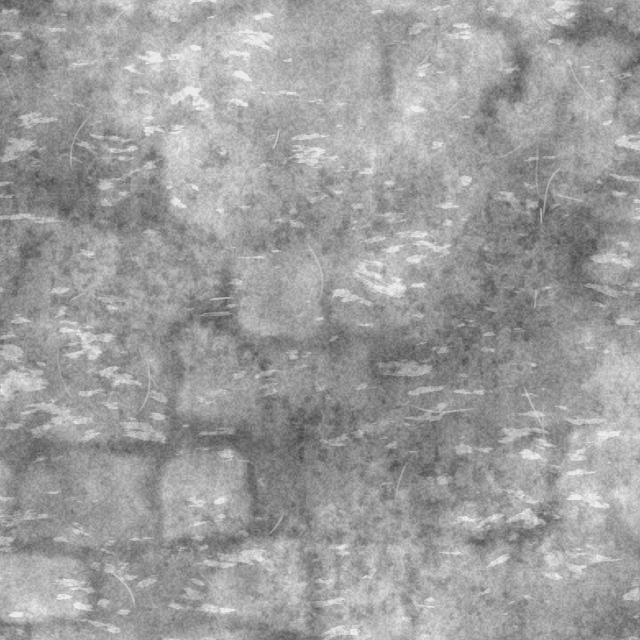
Write a Shadertoy shader that draws this texture.

```glsl
// Weathered grey plaster over faint stone blocks: cloudy stains, soft ragged
// joints and fine grain from value noise, with thresholded stretched noise
// for pale flakes and a loop of bent hairlines for scratches.

float hash(vec2 p) {
    vec3 q = fract(p.xyx * 0.1031);
    q += dot(q, q.yzx + 33.33);
    return fract((q.x + q.y) * q.z);
}

float noise(vec2 p) {
    vec2 cell = floor(p), f = fract(p);
    f = f * f * (3.0 - 2.0 * f);
    float low = mix(hash(cell), hash(cell + vec2(1, 0)), f.x);
    float high = mix(hash(cell + vec2(0, 1)), hash(cell + vec2(1, 1)), f.x);
    return mix(low, high, f.y);
}

float fbm(vec2 p) {
    float sum = 0.0, amplitude = 0.5;
    for (int i = 0; i < 5; i++) {
        sum += amplitude * noise(p);
        p = mat2(1.6, 1.2, -1.2, 1.6) * p + 17.3;
        amplitude *= 0.5;
    }
    return sum;
}

// Rounded blocks in shifted rows: x = joint darkness, y = tone of the block
vec2 stones(vec2 uv) {
    vec2 warp = vec2(fbm(uv * 4.0 + 5.0), fbm(uv * 4.0 + 41.0)) - 0.5;
    vec2 p = (uv + 0.16 * warp) * vec2(5.8, 6.2);
    float row = floor(p.y);
    p.x += 7.0 * hash(vec2(row, 3.0));
    vec2 corner = max(abs(fract(p) - 0.5) - 0.28, 0.0);
    float edge = length(corner) + 0.16 * (fbm(uv * 50.0) - 0.5);
    float joint = smoothstep(0.07, 0.22, edge);
    float face = 1.0 - smoothstep(0.08, 0.21, length(corner));
    return vec2(joint, face * (hash(vec2(floor(p.x), row) + 9.0) - 0.4));
}

// Small ragged chips, wider than tall, gathered in loose clusters
float flakes(vec2 uv) {
    vec2 p = uv + 0.035 * vec2(noise(uv * 9.0), noise(uv * 11.0 + 30.0));
    float chips = fbm(p * vec2(27.0, 72.0) + 60.0);
    float cluster = fbm(uv * 8.0 + 83.0);
    return smoothstep(0.62, 0.74, chips + 0.35 * (cluster - 0.5));
}

// Thin curved hairlines with random place, direction, length and bend
float scratches(vec2 uv, float pixel) {
    float result = 0.0;
    for (int i = 0; i < 34; i++) {
        float id = float(i) * 3.7;
        vec2 p = uv - vec2(hash(vec2(id, 1.0)), hash(vec2(id, 2.0)));
        float angle = 6.2832 * hash(vec2(id, 4.0));
        float c = cos(angle), s = sin(angle);
        p = mat2(c, -s, s, c) * p;
        float halfLength = mix(0.014, 0.055, pow(hash(vec2(id, 5.0)), 1.5));
        float bend = 14.0 * (hash(vec2(id, 6.0)) - 0.5);
        float hook = 160.0 * (hash(vec2(id, 7.0)) - 0.5);
        float slope = 2.0 * bend * p.x + 3.0 * hook * p.x * p.x;
        float curve = p.x * p.x * (bend + hook * p.x);
        float dist = abs(p.y - curve) / sqrt(1.0 + slope * slope);
        float line = 1.0 - smoothstep(0.0003, 0.0005 + max(0.0013, pixel), dist);
        float ends = 1.0 - smoothstep(0.6, 1.0, abs(p.x) / halfLength);
        float strength = mix(0.3, 1.0, hash(vec2(id, 8.0)));
        result = max(result, line * ends * strength);
    }
    return result;
}

void mainImage(out vec4 fragColor, in vec2 fragCoord) {
    vec2 uv = fragCoord / iResolution.y;

    // Broad stains and finer mottling
    float grey = 0.615;
    grey += 0.52 * (fbm(uv * 3.2 + 12.0) - 0.48);
    grey += 0.24 * (fbm(uv * 21.0 + 7.0) - 0.48);
    grey += 0.04 * (noise(uv * vec2(110.0, 9.0)) - 0.5);

    // Blocks, whose joints fade in and out
    vec2 stone = stones(uv);
    float visible = smoothstep(0.36, 0.62, fbm(uv * 4.5 + 70.0));
    grey += 0.11 * stone.y - 0.13 * stone.x * visible;

    // Ragged pale patches and dark grit
    float speckle = fbm(uv * 48.0 + 25.0);
    float patches = 0.7 * fbm(uv * 5.0 + 52.0) + 0.3 * speckle;
    grey += 0.10 * smoothstep(0.53, 0.66, patches);
    float grit = 0.5 * fbm(uv * 6.0 + 95.0) + 0.5 * fbm(uv * 85.0);
    grey -= 0.09 * smoothstep(0.55, 0.67, grit);

    // Fine grain
    grey += 0.12 * (noise(uv * 390.0) - 0.5);
    grey += 0.07 * (noise(uv * 170.0 + 31.0) - 0.5);

    // Pale surface damage
    grey += 0.17 * flakes(uv);
    grey = mix(grey, 0.84, 0.75 * scratches(uv, 1.3 / iResolution.y));

    fragColor = vec4(vec3(clamp(grey, 0.26, 0.92)), 1.0);
}
```
